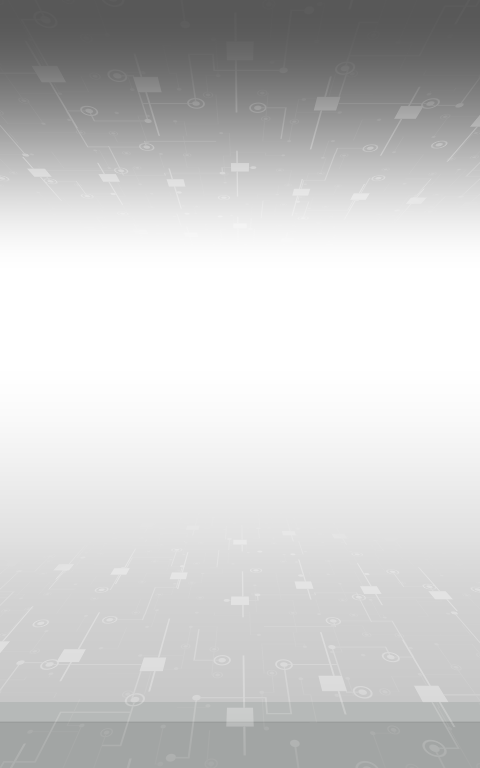
This background is drawn by a WebGL 1 fragment shader. Its source:

```glsl
precision highp float;
// A grey studio backdrop: dark top, white centre and pale floor with a stepped base.
// Faint white circuit traces lie on a perspective floor; the ceiling is that same
// plane turned by half a circle. Traces come from hashed grids with linked nodes.
uniform vec2 u_resolution;

float hash(vec2 p) {
  return fract(sin(dot(p, vec2(127.1, 311.7))) * 43758.5453);
}

// Smooth coverage of a rectangle; thin bars fade instead of breaking up.
float box(vec2 p, vec2 halfSize, vec2 pixel) {
  vec2 cover = clamp((halfSize - abs(p)) / pixel + 0.5, 0.0, 1.0);
  cover *= min(vec2(1.0), 2.0 * halfSize / pixel);
  return cover.x * cover.y;
}

float disk(float dist, float radius, float pixel) {
  return clamp((radius - dist) / pixel + 0.5, 0.0, 1.0);
}

vec2 node(vec2 cell) {
  return cell + 0.2 + 0.6 * vec2(hash(cell + 3.7), hash(cell + 19.3));
}

// Grid of nodes, each joined to a neighbour by an L-shaped trace.
float circuit(vec2 q, vec2 pixel) {
  float light = 0.0;
  vec2 home = floor(q);
  for (int j = -1; j <= 1; j++) {
    for (int i = -1; i <= 1; i++) {
      vec2 cell = home + vec2(float(i), float(j));
      vec2 a = node(cell);
      float kind = hash(cell + 41.0);
      vec2 b = node(cell + (kind < 0.42 ? vec2(1.0, 0.0) : vec2(0.0, 1.0)));
      vec2 mid = 0.5 * (a + b);
      vec2 reach = 0.5 * abs(b - a) + 0.011;

      // Traces
      float across = box(q - vec2(mid.x, a.y), vec2(reach.x, 0.011), pixel);
      float along = box(q - vec2(b.x, mid.y), vec2(0.011, reach.y), pixel);
      light = max(light, 0.75 * step(0.2, hash(cell + 67.0)) * max(across, along));

      // Ringed nodes and plain dots
      vec2 r = q - a;
      float dist = max(length(r), 0.0001);
      float w = length(r * pixel) / dist + 0.0001;
      float shape = hash(cell + 83.0);
      float dot0 = disk(dist, 0.055, w);
      float ring = disk(abs(dist - 0.115), 0.013, w) * min(1.0, 0.026 / w);
      light = max(light, step(0.35, shape) * dot0);
      light = max(light, step(0.72, shape) * ring);
    }
  }
  return light;
}

// Square pads in staggered columns, each with a trace running through it.
float pads(vec2 q, vec2 pixel) {
  float column = floor(q.x / 0.29 + 0.5);
  float start = 1.62 - 0.05 * column - 0.2 * max(0.0, 1.0 - abs(column));
  vec2 p = vec2(q.x - 0.29 * column, mod(q.y - start + 0.35, 0.7) - 0.35);
  float pad = box(p, vec2(0.038), pixel);
  float trace = box(p - vec2(0.012, 0.08), vec2(0.003, 0.22), pixel);
  return max(pad, 0.8 * trace);
}

void main() {
  vec2 uv = gl_FragCoord.xy / u_resolution;
  float top = 1.0 - uv.y;

  // Vertical backdrop
  float grey = mix(0.345, 1.0, smoothstep(0.012, 0.36, top));
  grey -= 0.15 * smoothstep(0.46, 0.8, top);
  grey -= 0.07 * clamp((top - 0.7) / 0.214, 0.0, 1.0);
  vec3 color = vec3(grey);

  // Base steps and the seam between them
  float soft = 0.5 / u_resolution.y;
  float upperStep = smoothstep(-soft, soft, top - 0.914);
  float lowerStep = smoothstep(-soft, soft, top - 0.94);
  color = mix(color, vec3(0.715, 0.725, 0.72), upperStep);
  color = mix(color, vec3(0.637, 0.647, 0.643), lowerStep);
  color -= 0.06 * box(vec2(0.0, top - 0.94), vec2(1.0, 0.0008), vec2(2.0 * soft));

  // Perspective plane, shared by floor and ceiling
  bool isCeiling = uv.y > 0.5;
  vec2 s = isCeiling ? 1.0 - uv : uv;
  float depth = max(0.525 - s.y, 0.1);
  vec2 plane = vec2((s.x - 0.5) * u_resolution.x / u_resolution.y, 0.651) / depth;
  vec2 pixel = vec2(1.0, 0.651 / depth) / (depth * u_resolution.y);

  // Light of the traces, fading at the horizon and near the viewer
  float light = 0.8 * circuit(plane / 0.23, pixel / 0.23);
  light = max(light, 0.35 * circuit(plane / 0.13 + 31.0, pixel / 0.13));
  light = max(light, pads(plane, pixel));
  float far = 0.18 + 0.05 * plane.x * plane.x;
  float fade = smoothstep(far, far + 0.07, depth);
  float near = isCeiling ? 0.3 : 0.39;
  fade *= mix(1.0, isCeiling ? 0.08 : 0.3, smoothstep(near, near + 0.17, depth));
  color = mix(color, vec3(1.0), 0.36 * light * fade);

  gl_FragColor = vec4(color, 1.0);
}
```
